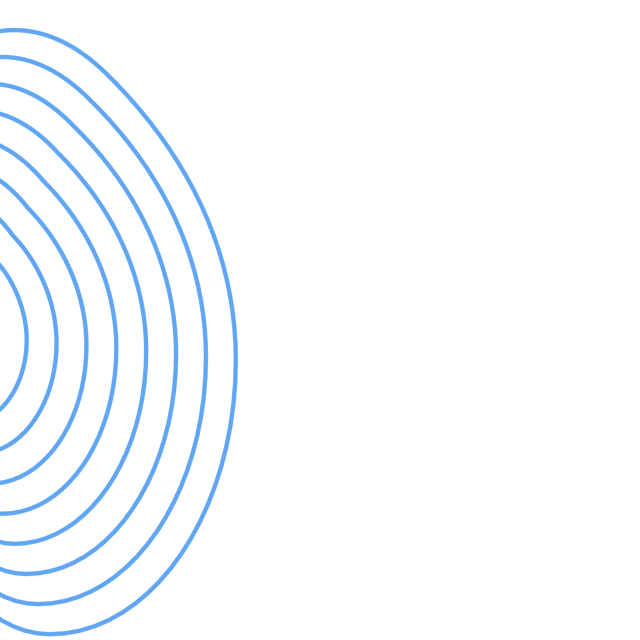
Reproduce this background procedurally as a WebGL 1 fragment shader.

```glsl
precision highp float;

uniform vec2 u_resolution;

const vec3 PAPER = vec3(1.0);
const vec3 LINE_BLUE = vec3(0.38, 0.65, 0.95);
const float HALF_WIDTH = 0.0034;
const int RINGS = 8;
const int STEPS = 20;

// Joints of the innermost and the outermost ring
const vec2 IN_START = vec2(-0.156, 0.635);
const vec2 IN_TOP = vec2(-0.108, 0.659);
const vec2 IN_SHOULDER = vec2(-0.0043, 0.590);
const vec2 IN_RIGHT = vec2(0.0417, 0.469);
const vec2 IN_BOTTOM = vec2(-0.052, 0.3385);
const vec2 IN_END = vec2(-0.128, 0.469);

const vec2 OUT_START = vec2(-0.130, 0.870);
const vec2 OUT_TOP = vec2(0.022, 0.953);
const vec2 OUT_SHOULDER = vec2(0.163, 0.888);
const vec2 OUT_RIGHT = vec2(0.3685, 0.4375);
const vec2 OUT_BOTTOM = vec2(0.078, 0.009);
const vec2 OUT_END = vec2(-0.161, 0.4375);

float segmentDistance(vec2 p, vec2 a, vec2 b) {
  vec2 ab = b - a;
  vec2 ap = p - a;
  return length(ap - ab * clamp(dot(ap, ab) / dot(ab, ab), 0.0, 1.0));
}

vec2 cubic(vec2 a, vec2 b, vec2 c, vec2 d, float t) {
  float s = 1.0 - t;
  return s * s * (s * a + 3.0 * t * b) + t * t * (3.0 * s * c + t * d);
}

float curveDistance(vec2 p, vec2 a, vec2 b, vec2 c, vec2 d) {
  float nearest = 1.0;
  vec2 previous = a;
  for (int i = 1; i <= STEPS; i++) {
    vec2 next = cubic(a, b, c, d, float(i) / float(STEPS));
    nearest = min(nearest, segmentDistance(p, previous, next));
    previous = next;
  }
  return nearest;
}

// One arc blended from its inner (a0..d0) to its outer (a1..d1) shape
float arcFamily(vec2 p, float margin, vec2 a0, vec2 b0, vec2 c0, vec2 d0,
                vec2 a1, vec2 b1, vec2 c1, vec2 d1) {
  float nearest = 1.0;
  for (int i = 0; i < RINGS; i++) {
    float k = float(i) / float(RINGS - 1);
    vec2 a = mix(a0, a1, k);
    vec2 b = mix(b0, b1, k);
    vec2 c = mix(c0, c1, k);
    vec2 d = mix(d0, d1, k);

    // Skip arcs whose control box is too far away
    vec2 low = min(min(a, b), min(c, d)) - margin;
    vec2 high = max(max(a, b), max(c, d)) + margin;
    if (all(greaterThan(p, low)) && all(lessThan(p, high))) {
      nearest = min(nearest, curveDistance(p, a, b, c, d));
    }
  }
  return nearest;
}

void main() {
  float unit = min(u_resolution.x, u_resolution.y);
  vec2 p = gl_FragCoord.xy / unit;
  float pixel = 1.0 / unit;
  float margin = HALF_WIDTH + 2.0 * pixel;

  // Upper left cap
  float dist = arcFamily(p, margin,
    IN_START, vec2(-0.143, 0.648), vec2(-0.130, 0.659), IN_TOP,
    OUT_START, vec2(-0.078, 0.922), vec2(-0.033, 0.953), OUT_TOP);

  // Top to shoulder
  dist = min(dist, arcFamily(p, margin,
    IN_TOP, vec2(-0.0625, 0.659), vec2(-0.023, 0.620), IN_SHOULDER,
    OUT_TOP, vec2(0.074, 0.953), vec2(0.121, 0.928), OUT_SHOULDER));

  // Shoulder to right side
  dist = min(dist, arcFamily(p, margin,
    IN_SHOULDER, vec2(0.022, 0.561), vec2(0.0417, 0.514), IN_RIGHT,
    OUT_SHOULDER, vec2(0.293, 0.762), vec2(0.3685, 0.607), OUT_RIGHT));

  // Right side to bottom
  dist = min(dist, arcFamily(p, margin,
    IN_RIGHT, vec2(0.0417, 0.397), vec2(0.0, 0.3385), IN_BOTTOM,
    OUT_RIGHT, vec2(0.3685, 0.201), vec2(0.238, 0.009), OUT_BOTTOM));

  // Bottom to left side
  dist = min(dist, arcFamily(p, margin,
    IN_BOTTOM, vec2(-0.094, 0.3385), vec2(-0.128, 0.397), IN_END,
    OUT_BOTTOM, vec2(-0.054, 0.009), vec2(-0.161, 0.201), OUT_END));

  float ink = 1.0 - smoothstep(-0.75, 0.75, (dist - HALF_WIDTH) / pixel);
  gl_FragColor = vec4(mix(PAPER, LINE_BLUE, ink), 1.0);
}
```
